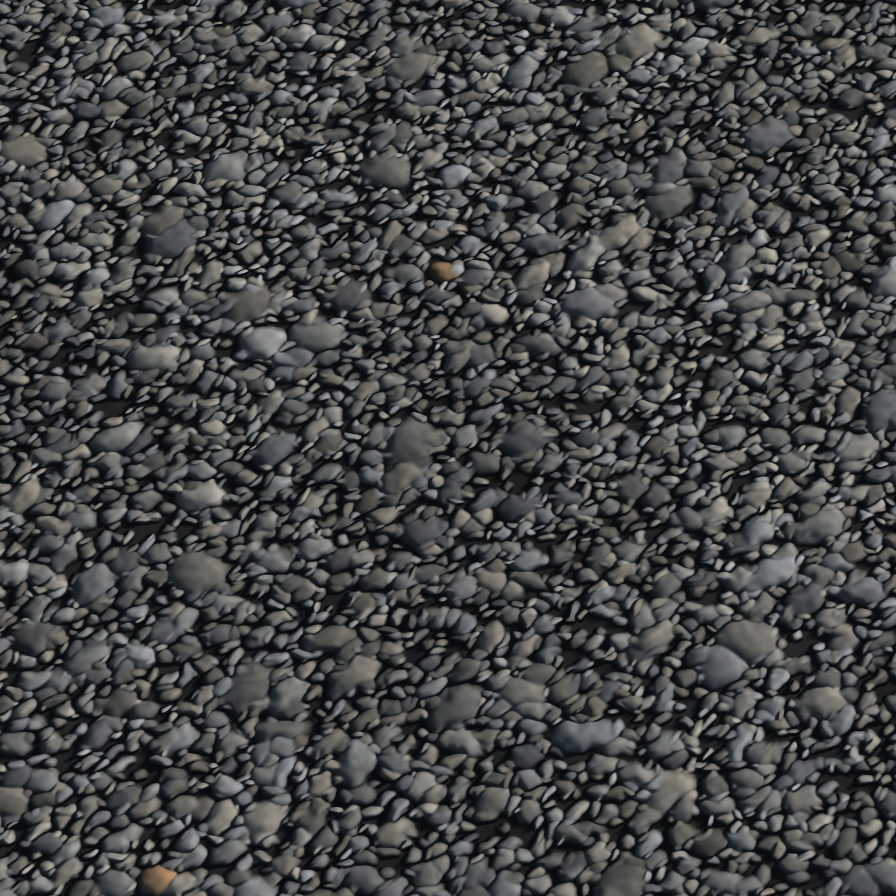
A Shadertoy shader for this texture:

```glsl
// Dark grey gravel: tilted, blunt stones in low side light with soft bluish shadows.

float hash(vec2 p) {
    return fract(sin(dot(p, vec2(127.1, 311.7))) * 43758.5453);
}

float noise(vec2 p) {
    vec2 i = floor(p), f = fract(p);
    f = f * f * (3.0 - 2.0 * f);
    return mix(mix(hash(i), hash(i + vec2(1, 0)), f.x),
               mix(hash(i + vec2(0, 1)), hash(i + vec2(1, 1)), f.x), f.y);
}

const float SHARPNESS = 600.0; // of the soft maximum that joins stones

// Adds one grid of jittered stones: rgb is weighted colour, a is weight.
void addStones(vec2 p, float size, float density, float seed, inout vec4 sum) {
    vec2 cell = floor(p / size);
    for (int y = -1; y <= 1; y++)
    for (int x = -1; x <= 1; x++) {
        vec2 id = cell + vec2(x, y);
        vec2 key = id + seed;
        if (hash(key + 3.3) > density) continue;

        // Placement, direction and proportions
        vec2 centre = id + 0.1 + 0.8 * vec2(hash(key), hash(key + 17.7));
        float shape = hash(key + 41.3);
        float angle = 0.45 + 1.4 * (hash(key + 29.1) - 0.5);
        float c = cos(angle), s = sin(angle);
        vec2 radii = vec2(0.62, mix(0.26, 0.48, shape)) * mix(0.65, 1.0, hash(key + 53.9));
        vec2 q = mat2(c, -s, s, c) * (p / size - centre) / radii;

        // Blunt dome with a tilted top
        float power = mix(1.6, 3.0, hash(key + 61.7));
        vec2 a = pow(abs(q) + 1e-4, vec2(power));
        float d = pow(a.x + a.y, 1.0 / power);
        vec2 tilt = vec2(hash(key + 71.9), hash(key + 83.3)) - 0.5;
        float top = 0.006 + 0.23 * size;
        float height = top * (1.0 - pow(d, 2.6) + 0.9 * dot(tilt, q)) + 0.006 * hash(key + 97.1);

        // Grey stone, leaning slightly to blue or tan
        float hue = hash(key + 103.7) - 0.5;
        vec3 colour = mix(0.36, 0.62, hash(key + 113.3)) * (1.0 + hue * vec3(0.08, 0.01, -0.11));
        if (hash(key + 131.9) > 0.996) colour = vec3(0.62, 0.5, 0.38);

        float weight = exp(SHARPNESS * height);
        sum += weight * vec4(colour, 1.0);
    }
}

// Returns stone colour and surface height.
vec4 gravel(vec2 p) {
    p += 0.007 * (vec2(noise(p * 65.0), noise(p * 65.0 + 37.0)) - 0.5);
    vec4 sum = vec4(vec3(0.3), 1.0);
    addStones(p, 0.068, 0.24, 11.0, sum);
    addStones(p, 0.040, 0.70, 211.0, sum);
    addStones(p, 0.027, 0.92, 419.0, sum);
    addStones(p, 0.018, 0.85, 631.0, sum);
    return vec4(sum.rgb / sum.a, log(sum.a) / SHARPNESS);
}

void mainImage(out vec4 fragColor, in vec2 fragCoord) {
    vec2 uv = fragCoord / iResolution.y;
    vec2 p = (uv - vec2(0.5, 0.0)) * (1.0 + 0.25 * uv.y); // finer toward the top

    // Surface slope, measured across a short span to keep it soft
    vec4 ground = gravel(p);
    float h = ground.a;
    float e = 0.0035;
    vec2 slope = vec2(gravel(p + vec2(e, 0)).a, gravel(p + vec2(0, e)).a) - h;
    vec3 normal = normalize(vec3(-0.6 * slope / e, 1.0));

    // Sun from the upper right, with cast shadows
    vec3 sun = normalize(vec3(0.75, 0.45, 0.52));
    float blocked = 0.0;
    for (int i = 1; i <= 3; i++) {
        float t = 0.0065 * float(i);
        float rise = gravel(p + normalize(sun.xy) * t).a - h - 0.55 * t;
        blocked = max(blocked, smoothstep(-0.003, 0.008, rise));
    }
    float light = max(dot(normal, sun), 0.0) * (1.0 - blocked);
    light /= 1.0 + 0.3 * light;
    float open = smoothstep(0.0, 0.014, h);

    // Mineral grain and broad patches
    float grain = 0.91 + 0.18 * noise(p * 130.0);
    float patches = 0.82 + 0.2 * noise(p * 5.0) + 0.2 * noise(p * 17.0 + 9.0);
    vec3 sky = vec3(0.20, 0.235, 0.265) * mix(0.4, 1.0, open);
    vec3 sunlight = vec3(1.14, 1.06, 0.95) * mix(0.65, 1.0, open);
    vec3 colour = ground.rgb * grain * patches * (sky + sunlight * light);
    fragColor = vec4(colour + vec3(0.008, 0.013, 0.018), 1.0);
}
```
